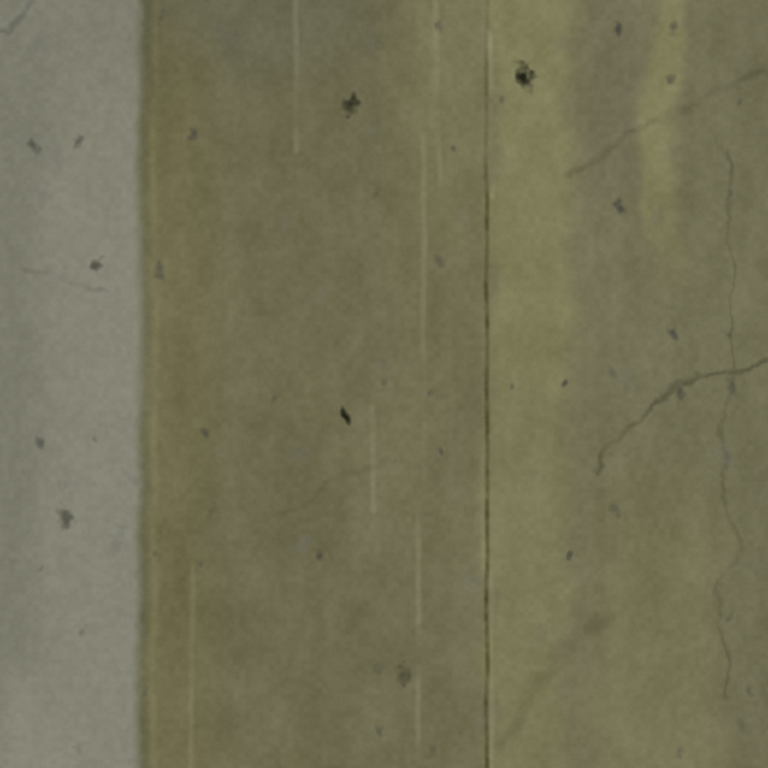
This texture is drawn by a WebGL 1 fragment shader. Its source:

```glsl
precision highp float;
uniform vec2 u_resolution;

float hash(vec2 p) {
  vec3 q = fract(vec3(p.xyx) * 0.1031);
  q += dot(q, q.yzx + 33.33);
  return fract((q.x + q.y) * q.z);
}

float noise(vec2 p) {
  vec2 i = floor(p), f = fract(p);
  f = f * f * (3.0 - 2.0 * f);
  return mix(mix(hash(i), hash(i + vec2(1.0, 0.0)), f.x),
             mix(hash(i + vec2(0.0, 1.0)), hash(i + 1.0), f.x), f.y);
}

float fbm(vec2 p) {
  float sum = 0.0, amp = 0.5;
  for (int i = 0; i < 5; i++) {
    sum += amp * noise(p);
    p = mat2(1.6, 1.2, -1.2, 1.6) * p + 17.3;
    amp *= 0.5;
  }
  return sum;
}

// Soft-edged vertical band between x = a and x = b
float band(float x, float a, float b, float soft) {
  return smoothstep(a - soft, a + soft, x) * (1.0 - smoothstep(b - soft, b + soft, x));
}

float stroke(vec2 p, vec2 a, vec2 b, float width) {
  vec2 d = b - a;
  float t = clamp(dot(p - a, d) / dot(d, d), 0.0, 1.0);
  return 1.0 - smoothstep(0.0, width, length(p - a - d * t));
}

// One blurred, irregular blot in some of the cells of a grid
float blots(vec2 p, float cells, float chance, float radius, float seed) {
  vec2 id = floor(p * cells) + seed;
  vec2 center = 0.25 + 0.5 * vec2(hash(id + 3.7), hash(id + 9.1));
  vec2 d = (fract(p * cells) - center) / cells;
  d.x += d.y * (hash(id + 5.3) - 0.5);
  float r = radius * (0.5 + 0.6 * hash(id + 21.4));
  float shape = length(d * vec2(1.25, 0.85)) + (noise(p * 150.0) - 0.5) * r * 0.9;
  float strength = 0.3 + 0.7 * hash(id + 14.2);
  return step(hash(id), chance) * strength * (1.0 - smoothstep(0.0, r * 1.3, shape));
}

void main() {
  vec2 uv = gl_FragCoord.xy / u_resolution;
  vec2 wobble = vec2(fbm(uv * 14.0), fbm(uv * 14.0 + 40.0)) - 0.48;
  float x = uv.x + (fbm(vec2(uv.y * 12.0, 2.0)) - 0.5) * 0.01 + wobble.x * 0.006;
  float cloud = fbm(uv * vec2(5.0, 3.5) + 8.0) - 0.48;
  float mottle = fbm(uv * vec2(30.0, 20.0) + 60.0) - 0.48;
  float streak = noise(vec2(uv.x * 60.0, uv.y * 2.0)) - 0.5;

  // Olive wall, with a shaded corner and paler yellow bands
  vec3 wall = mix(vec3(0.428, 0.414, 0.308), vec3(0.444, 0.434, 0.33), smoothstep(0.45, 0.9, uv.x));
  wall += vec3(0.008, 0.004, -0.012) * band(x, 0.2, 0.27, 0.03);
  float shade = smoothstep(0.78, 0.98, uv.y + cloud * 0.3) * band(uv.x, 0.15, 0.48, 0.06);
  wall = mix(wall, vec3(0.405, 0.4, 0.315), shade * 0.7);
  float wx = x + wobble.x * 0.05;
  float pale = band(wx, 0.637, 0.745, 0.018) * (0.7 + 0.3 * smoothstep(0.1, 0.8, uv.y));
  pale = max(pale, band(wx, 0.845, 0.888, 0.01) * smoothstep(0.58, 0.78, uv.y));
  pale = max(pale, 0.45 * band(wx, 0.52, 0.63, 0.04) * smoothstep(0.35, 0.85, uv.y));
  pale = max(pale, 0.55 * band(wx, 0.78, 0.94, 0.04) * (1.0 - smoothstep(0.25, 0.5, uv.y)));
  wall = mix(wall, vec3(0.496, 0.484, 0.348), pale);
  wall = mix(wall, vec3(0.435, 0.42, 0.33), 0.6 * band(x, 0.765, 0.835, 0.008) * smoothstep(0.55, 0.85, uv.y));
  wall += cloud * vec3(0.05, 0.05, 0.04) + mottle * 0.065 + streak * 0.013;

  // Pale broken scrapes running down the wall
  for (int i = 0; i < 16; i++) {
    vec2 k = vec2(float(i), 6.0);
    vec2 top = vec2(0.2 + 0.45 * hash(k) + 0.25 * hash(k + 3.0) * step(10.0, k.x), 0.15 + hash(k + 31.0));
    vec2 end = top - vec2(0.012 * (hash(k + 5.0) - 0.5), 0.08 + 0.45 * hash(k + 12.0));
    float worn = smoothstep(0.0, 0.7, noise(uv * vec2(20.0, 14.0) + k));
    wall += 0.065 * hash(k + 8.0) * worn * stroke(uv + wobble * 0.006, top, end, 0.007);
  }

  // Grey strip and its raised edge
  vec3 grey = mix(vec3(0.482, 0.48, 0.422), vec3(0.518, 0.515, 0.456),
                  smoothstep(0.0, 0.07, uv.x + cloud * 0.12) * (1.0 - 0.6 * smoothstep(0.8, 1.0, uv.y)));
  grey += cloud * 0.02 + mottle * 0.02 + streak * 0.006;
  vec3 color = mix(grey, wall, smoothstep(0.173, 0.193, x));
  float wear = 0.3 + noise(vec2(7.0, uv.y * 16.0));
  color -= vec3(0.035, 0.025, 0.02) * wear * band(x, 0.183, 0.193, 0.007);
  color += vec3(0.035, 0.035, 0.02) * wear * band(x, 0.199, 0.206, 0.005);

  // Seam, soft and continuous, with darker beads
  float offset = abs(uv.x - 0.634 - wobble.x * 0.005);
  float beads = smoothstep(0.35, 0.75, fbm(vec2(uv.x * 30.0, uv.y * 45.0)));
  float seam = (1.0 - smoothstep(0.0, 0.0055, offset)) * (0.075 + 0.09 * beads);
  color -= seam * (1.0 - 0.6 * smoothstep(0.7, 0.9, uv.y));

  // Faint cracks
  vec2 bent = uv + wobble * 0.06 + (fbm(uv * 60.0) - 0.48) * 0.008;
  float crack = stroke(bent, vec2(0.77, 0.38), vec2(0.9, 0.51), 0.007);
  crack = max(crack, stroke(bent, vec2(0.9, 0.51), vec2(1.03, 0.54), 0.007));
  crack = max(crack, 0.6 * stroke(bent, vec2(0.74, 0.78), vec2(1.02, 0.92), 0.01));
  crack = max(crack, 0.4 * stroke(bent, vec2(0.65, 0.04), vec2(0.79, 0.2), 0.02));
  crack = max(crack, 0.6 * stroke(bent, vec2(0.945, 0.8), vec2(0.95, 0.1), 0.006));
  crack = max(crack, 0.4 * stroke(bent, vec2(0.39, 0.34), vec2(0.5, 0.41), 0.01));
  crack = max(crack, 0.9 * stroke(bent, vec2(0.0, 0.97), vec2(0.04, 1.0), 0.01));
  crack = max(crack, 0.6 * stroke(bent, vec2(0.03, 0.645), vec2(0.13, 0.63), 0.008));
  color -= crack * vec3(0.075, 0.075, 0.06) * (0.3 + noise(uv * 40.0));

  // Dark stains, faint specks and fine grain
  color = mix(color, vec3(0.1, 0.1, 0.07), blots(uv, 5.0, 0.38, 0.018, 4.0));
  color = mix(color, vec3(0.27, 0.27, 0.24), 0.8 * blots(uv, 13.0, 0.24, 0.009, 51.0));
  color = mix(color, vec3(0.42, 0.42, 0.39), 0.4 * blots(uv + wobble * 0.04, 9.0, 0.3, 0.018, 87.0));
  color += (fbm(uv * 130.0) - 0.48) * 0.055;
  gl_FragColor = vec4(color, 1.0);
}
```
